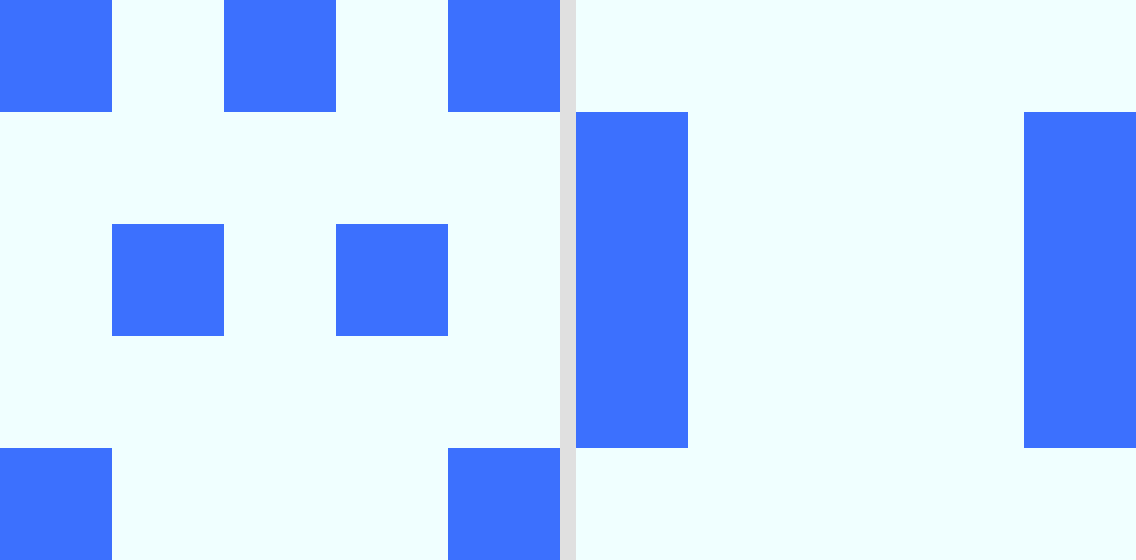
Left, the full canvas; right, a detail of the centre.
Write a WebGL 2 fragment shader that draws this pattern.

```glsl
#version 300 es
precision highp float;
// Draws a mirrored five by five grid of blue squares on a pale azure ground.

uniform vec2 u_resolution;
out vec4 fragColor;

const int GRID = 5;
const vec3 GROUND = vec3(0.943, 1.0, 1.0);
const vec3 BLUE = vec3(0.235, 0.44, 0.995);

// Rows count up from the bottom; columns mirror about the middle one.
bool isFilled(int column, int row) {
    int fromMiddle = abs(column - GRID / 2);
    if (row == 0) return fromMiddle == 2;
    if (row == 2) return fromMiddle == 1;
    if (row == 4) return fromMiddle != 1;
    return false;
}

// Smooth coverage of an axis-aligned square.
float squareCoverage(vec2 p, vec2 center, float halfSize, vec2 pixel) {
    vec2 edge = abs(p - center) - halfSize;
    vec2 inside = clamp(0.5 - edge / pixel, 0.0, 1.0);
    return inside.x * inside.y;
}

void main() {
    vec2 uv = gl_FragCoord.xy / u_resolution;
    vec2 pixel = 1.0 / u_resolution;
    float cellSize = 1.0 / float(GRID);

    // Union of the filled cells
    float coverage = 0.0;
    for (int row = 0; row < GRID; row++) {
        for (int column = 0; column < GRID; column++) {
            if (!isFilled(column, row)) continue;
            vec2 center = (vec2(column, row) + 0.5) * cellSize;
            coverage = max(coverage, squareCoverage(uv, center, 0.5 * cellSize, pixel));
        }
    }

    fragColor = vec4(mix(GROUND, BLUE, coverage), 1.0);
}
```
